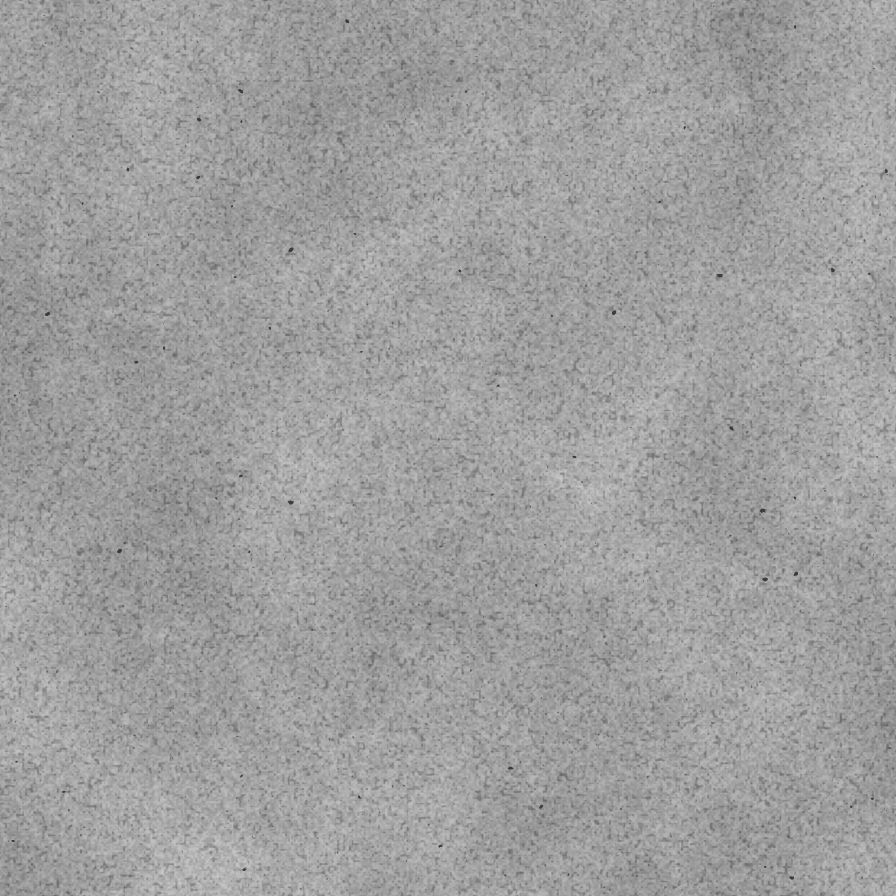
Reproduce this texture procedurally as a WebGL 2 fragment shader.

```glsl
#version 300 es
precision highp float;
// Smooth grey concrete: cloudy mottling, fine dark grain and scattered pits.

uniform vec2 u_resolution;
out vec4 outColor;

const float BASE_GREY = 0.637;
const float PIT_GREY = 0.2;

// Integer hash of a cell and a seed, in 0..1
float hash(vec2 cell, uint seed) {
    uvec2 c = uvec2(ivec2(cell));
    uint h = c.x * 1597334677u ^ c.y * 3812015801u ^ seed * 2654435769u;
    h = (h ^ (h >> 16)) * 2146121005u;
    h = (h ^ (h >> 15)) * 2221713035u;
    h ^= h >> 16;
    return float(h >> 8) / 16777216.0;
}

// Smooth value noise
float noise(vec2 p, uint seed) {
    vec2 cell = floor(p);
    vec2 f = fract(p);
    f = f * f * (3.0 - 2.0 * f);
    float low = mix(hash(cell, seed), hash(cell + vec2(1, 0), seed), f.x);
    float high = mix(hash(cell + vec2(0, 1), seed), hash(cell + vec2(1, 1), seed), f.x);
    return mix(low, high, f.y);
}

// Layered noise; each octave is turned to hide the lattice
float fbm(vec2 p, uint seed) {
    const mat2 turn = mat2(0.8, 0.6, -0.6, 0.8);
    float sum = 0.0, total = 0.0, weight = 1.0;
    for (uint i = 0u; i < 5u; i++) {
        sum += weight * noise(p, seed + i);
        total += weight;
        weight *= 0.62;
        p = turn * p * 2.0 + 17.0;
    }
    return sum / total;
}

// Coverage of ragged pits, at most one per grid cell
float pits(vec2 p, float cells, float chance, vec2 radii, float pixel, uint seed) {
    vec2 cell = floor(p * cells);
    vec2 jitter = vec2(hash(cell, seed), hash(cell, seed + 1u));
    vec2 offset = p - (cell + mix(vec2(0.2), vec2(0.8), jitter)) / cells;
    float size = hash(cell, seed + 2u);
    float radius = mix(radii.x, radii.y, size * size);
    float angle = 6.2832 * hash(cell, seed + 3u);
    vec2 axis = vec2(cos(angle), sin(angle));
    vec2 local = vec2(dot(offset, axis), 1.5 * dot(offset, vec2(-axis.y, axis.x)));
    float ragged = radius * (0.7 + 0.6 * noise(p * 500.0, seed + 4u));
    float present = step(hash(cell, seed + 5u), chance);
    return present * (1.0 - smoothstep(-pixel, pixel, length(local) - ragged));
}

void main() {
    vec2 p = gl_FragCoord.xy / u_resolution.y;
    float pixel = 0.7 / u_resolution.y;

    // Cloudy mottling with a few pale patches
    float mottle = fbm(p * 6.0, 1u);
    float pale = smoothstep(0.8, 1.0, noise(p * 17.0, 11u));
    float grey = BASE_GREY + 0.2 * (mottle - 0.5) + 0.03 * pale;

    // Fine grain, skewed to the dark side
    float fine = noise(p * 420.0, 21u) - 0.5;
    float coarse = noise(p * 230.0, 22u) - 0.5;
    float specks = smoothstep(0.62, 0.95, noise(p * 310.0, 23u));
    grey += 0.12 * fine + 0.08 * coarse - 0.13 * specks;

    // Small faint pits, then rare deep ones
    float smallPits = pits(p, 70.0, 0.09, vec2(0.0008, 0.0016), pixel, 31u);
    float deepPits = pits(p, 24.0, 0.1, vec2(0.0014, 0.0034), pixel, 41u);
    grey = mix(grey, PIT_GREY, max(0.55 * smallPits, 0.9 * deepPits));

    outColor = vec4(vec3(grey), 1.0);
}
```
